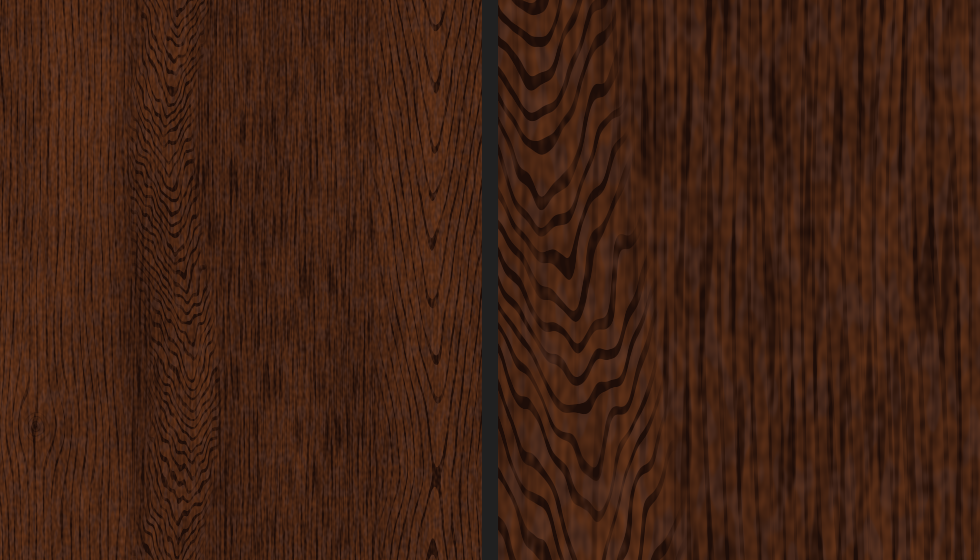
Left, the full canvas; right, a detail of the centre.
Give the GLSL for this texture, as a WebGL 2 fragment shader.

```glsl
#version 300 es
precision highp float;
// Dark stained oak: straight grain with a knot, a narrow wavy figure, a fine
// quiet band and a broad cathedral figure. Each zone is a phase field whose
// whole steps become growth rings; stretched gradient noise adds the pores.

uniform vec2 u_resolution;
out vec4 fragColor;

vec2 hashGradient(vec2 cell) {
    vec3 h = fract(cell.xyx * vec3(0.1031, 0.1030, 0.0973));
    h += dot(h, h.yzx + 33.33);
    float angle = 6.2832 * fract((h.x + h.y) * h.z);
    return vec2(cos(angle), sin(angle));
}

// Gradient noise, roughly -0.7 to 0.7
float noise(vec2 p) {
    vec2 i = floor(p), f = p - i;
    vec2 u = f * f * f * (f * (f * 6.0 - 15.0) + 10.0);
    float a = dot(hashGradient(i), f);
    float b = dot(hashGradient(i + vec2(1, 0)), f - vec2(1, 0));
    float c = dot(hashGradient(i + vec2(0, 1)), f - vec2(0, 1));
    float d = dot(hashGradient(i + vec2(1, 1)), f - vec2(1, 1));
    return mix(mix(a, b, u.x), mix(c, d, u.x), u.y);
}

// Dark line once per phase step, faded where too dense to resolve
float ringLine(float phase, float halfWidth) {
    float aa = 0.5 * fwidth(phase);
    float d = abs(fract(phase) - 0.5);
    float line = 1.0 - smoothstep(halfWidth - aa, halfWidth + aa, d);
    return mix(line, 2.0 * halfWidth, smoothstep(0.3, 0.6, aa));
}

// Straight grain that parts around a knot
float straightPhase(vec2 p, vec2 toKnot) {
    float r2 = dot(toKnot, toKnot);
    float x = p.x - toKnot.x * 0.0016 / (r2 + 0.0016);
    return x / 0.0135 + 1.6 * noise(p * vec2(7.0, 1.6))
        + 0.6 * noise(p * vec2(32.0, 5.0) + 9.0);
}

// Narrow figure of tight, ragged arches along a wandering axis
float wavyPhase(vec2 p, float dx) {
    return p.y / 0.023 - sqrt(dx * dx + 0.00025) / 0.0105
        + 1.5 * noise(p * vec2(20.0, 8.0))
        + 0.9 * noise(p * vec2(68.0, 20.0) + 5.0);
}

// Broad nested arches, turning over near the foot
float cathedralPhase(vec2 p) {
    float dx = p.x - 0.777 - 0.02 * noise(vec2(p.y * 3.0, 4.5));
    float rise = sqrt((p.y - 0.15) * (p.y - 0.15) + 0.0008);
    return rise / 0.092 - sqrt(dx * dx + 0.00022) / 0.0145
        + 1.0 * noise(p * vec2(8.0, 3.0) + 3.0)
        + 0.3 * noise(p * vec2(40.0, 9.0));
}

void main() {
    vec2 p = gl_FragCoord.xy / u_resolution.y;
    vec2 toKnot = (p - vec2(0.065, 0.238)) * vec2(1.0, 0.85);
    float knotDist = length(toKnot);
    float axisDx = p.x - 0.322 - 0.022 * cos((p.y - 0.3) * 7.0);

    // Zone masks
    float edge = p.x + 0.03 * noise(p * vec2(5.0, 3.0) + 7.0);
    float leftZone = 1.0 - smoothstep(0.20, 0.25, edge);
    float rightZone = smoothstep(0.64, 0.70, edge);
    float wavyZone = (1.0 - leftZone) * smoothstep(-0.10, -0.04, axisDx)
        * (1.0 - smoothstep(0.03, 0.06, axisDx));
    float quietZone = clamp(1.0 - leftZone - rightZone - wavyZone, 0.0, 1.0);

    // Long fine pores with crisp dark cores, and short flecks
    float fibre = noise(p * vec2(225.0, 14.0));
    float pores = smoothstep(0.06, 0.30, noise(p * vec2(190.0, 11.0) + 71.0));
    float flecks = noise(p * vec2(235.0, 105.0) + 31.0);

    // Growth rings, uneven in width and strength
    float uneven = 0.07 * noise(p * vec2(30.0, 9.0) + 17.0);
    float rings = 0.8 * leftZone * ringLine(straightPhase(p, toKnot), 0.09 + uneven);
    rings += wavyZone * ringLine(wavyPhase(p, axisDx), 0.15 + uneven);
    rings += rightZone * ringLine(cathedralPhase(p), 0.09 + uneven);
    float quietPhase = p.x / 0.0085 + 1.8 * noise(p * vec2(26.0, 2.5) + 2.0);
    rings += 0.45 * quietZone * ringLine(quietPhase, 0.13 + uneven);
    rings *= clamp(0.95 - 0.5 * flecks + 0.9 * noise(p * vec2(50.0, 12.0) + 41.0), 0.4, 1.15);

    // Knot heart with a few close rings
    float knotPhase = knotDist / 0.009 + 0.9 * noise(p * 40.0);
    float knotRings = ringLine(knotPhase, 0.14) * (1.0 - smoothstep(0.012, 0.035, knotDist));
    float heart = 1.0 - smoothstep(0.001, 0.010, knotDist + 0.006 * noise(p * 90.0));

    // Tone: broad clouds and bands, then pores and lines
    float tone = 0.72 + 0.18 * noise(p * vec2(6.0, 2.0) + 11.0)
        + 0.14 * noise(p * vec2(30.0, 1.8) + 23.0);
    tone += 0.04 * (leftZone + rightZone) - 0.07 * quietZone;
    tone -= 0.10 * (1.0 - smoothstep(0.0, 0.05, abs(edge - 0.25)))
        * (1.0 - smoothstep(0.45, 0.7, p.y));
    tone += 0.28 * fibre + 0.34 * flecks;
    tone -= pores * mix(0.16, 0.34, quietZone);
    tone -= 0.58 * rings + 0.22 * knotRings + 0.4 * heart;
    tone -= 0.14 * (1.0 - smoothstep(0.0, 0.06, knotDist));

    // Stain from near black to russet, with duller fibres among the lit ones
    tone = clamp(tone, 0.0, 1.1);
    vec3 color = mix(vec3(0.115, 0.05, 0.03), vec3(0.375, 0.195, 0.095), tone);
    float dull = smoothstep(-0.02, 0.20, noise(p * vec2(120.0, 36.0) + 53.0));
    color += dull * smoothstep(0.2, 0.6, tone) * vec3(-0.005, 0.013, 0.034);
    fragColor = vec4(color, 1.0);
}
```
